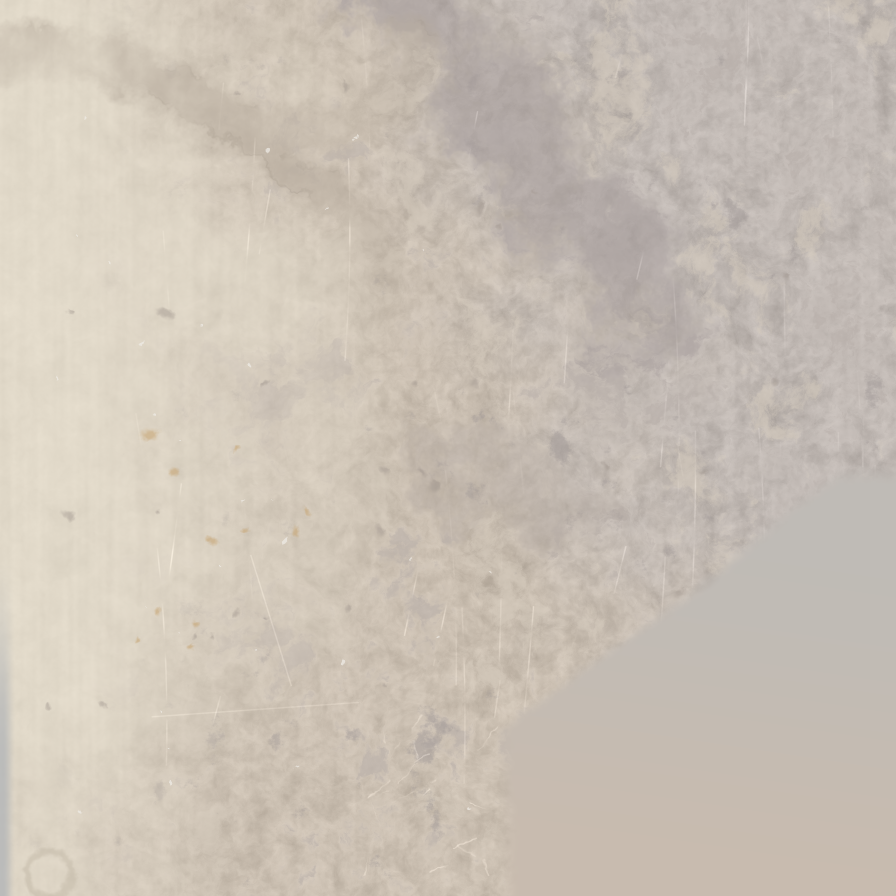
This texture is drawn by a WebGL 1 fragment shader. Its source:

```glsl
precision highp float;
uniform vec2 u_resolution;

vec2 hash2(vec2 p) {
  p = vec2(dot(p, vec2(127.1, 311.7)), dot(p, vec2(269.5, 183.3)));
  return fract(sin(p) * 43758.5453);
}

float corner(vec2 cell, vec2 offset, vec2 f) {
  return dot(hash2(cell + offset) * 2.0 - 1.0, f - offset);
}

float gradientNoise(vec2 p) {
  vec2 i = floor(p), f = fract(p);
  vec2 u = f * f * f * (f * (f * 6.0 - 15.0) + 10.0);
  return mix(mix(corner(i, vec2(0, 0), f), corner(i, vec2(1, 0), f), u.x),
             mix(corner(i, vec2(0, 1), f), corner(i, vec2(1, 1), f), u.x), u.y);
}

float fbm(vec2 p) {
  float sum = 0.0, amp = 0.6;
  for (int i = 0; i < 6; i++) {
    sum += amp * gradientNoise(p);
    p = mat2(1.6, 1.2, -1.2, 1.6) * p + 7.3;
    amp *= 0.62;
  }
  return sum;
}

float segment(vec2 p, vec2 a, vec2 b) {
  vec2 d = b - a;
  return length(p - a - d * clamp(dot(p - a, d) / dot(d, d), 0.0, 1.0));
}

float stroke(float dist, float width) {
  float px = 1.0 / min(u_resolution.x, u_resolution.y);
  return 1.0 - smoothstep(width - 0.5 * px, width + px, dist);
}

void main() {
  vec2 p = gl_FragCoord.xy / u_resolution;
  float broad = fbm(p * 4.0 + 3.0);
  vec2 warp = vec2(fbm(p * 9.0 + 11.0), fbm(p * 9.0 + 31.0));
  float mottle = fbm(p * 8.0 + warp * 0.6 + 50.0);
  float grain = fbm(p * 36.0 + warp);
  float grit = gradientNoise(p * 170.0) + gradientNoise(p * 95.0 + 9.0);
  float streak = gradientNoise(p * vec2(150.0, 5.0)) + gradientNoise(p * vec2(60.0, 3.0));

  // Cream at the left, warm beige in the middle, lavender grey at the upper right
  float across = p.x + 0.5 * pow(p.y - 0.58, 2.0) + 0.22 * broad + 0.1 * mottle;
  vec3 col = mix(vec3(0.885, 0.853, 0.79), vec3(0.795, 0.75, 0.695), smoothstep(0.1, 0.46, across));
  col = mix(col, vec3(0.755, 0.725, 0.705), smoothstep(0.45, 0.85, p.x + 0.4 * (p.y - 0.5) + 0.25 * broad));
  float worn = smoothstep(0.12, 0.5, across);

  // Mottled wear with crisp-edged dark flakes and pale patches
  col += (0.11 * mottle + 0.14 * grain + 0.022 * grit) * mix(0.25, 1.0, worn);
  col += 0.016 * streak;
  float flake = mottle + 0.55 * grain;
  col = mix(col, vec3(0.675, 0.64, 0.62), 0.55 * worn * smoothstep(0.12, 0.36, flake));
  col = mix(col, vec3(0.83, 0.79, 0.735), 0.55 * worn * smoothstep(0.08, 0.3, 0.4 * grain - mottle));
  float pits = smoothstep(0.22, 0.42, fbm(p * 20.0 + 90.0) + 0.3 * broad);
  col = mix(col, vec3(0.62, 0.59, 0.585), 0.5 * worn * pits);

  // Diagonal violet-grey stain, breaking up at its edges
  float diagonal = segment(p + warp * 0.13, vec2(0.46, 1.0), vec2(0.71, 0.68));
  float blot = smoothstep(-0.03, 0.03, 0.045 - diagonal + 0.12 * flake);
  col = mix(col, vec3(0.655, 0.62, 0.615) + 0.08 * grain, 0.65 * blot);
  float lower = segment(p + warp * 0.2, vec2(0.48, 0.5), vec2(0.62, 0.43));
  col = mix(col, vec3(0.685, 0.645, 0.615) + 0.08 * grain, 0.45 * smoothstep(-0.03, 0.03, 0.02 - lower + 0.12 * flake));

  // Brown tide mark, uneven in width and strength
  vec2 q = p + warp * 0.07;
  float tide = min(segment(q, vec2(-0.05, 0.93), vec2(0.17, 0.925)),
                   segment(q, vec2(0.17, 0.925), vec2(0.25, 0.865)));
  tide = min(tide, min(segment(q, vec2(0.25, 0.865), vec2(0.42, 0.855)),
                       segment(q, vec2(0.42, 0.855), vec2(0.45, 0.95))));
  tide = min(tide, segment(q, vec2(0.3, 0.85), vec2(0.43, 0.7)) + 0.006);
  float soak = 0.5 + 1.2 * broad + 0.6 * mottle;
  col = mix(col, vec3(0.725, 0.68, 0.625), clamp(soak, 0.15, 0.75) * (1.0 - smoothstep(0.012, 0.04, tide)));
  col -= 0.035 * (1.0 - smoothstep(0.0, 0.004, abs(tide - 0.02))) * smoothstep(0.45, 0.7, soak);

  // Rust spots, dark specks and pale chips
  for (int i = 0; i < 30; i++) {
    float id = float(i);
    vec2 at = hash2(vec2(id, 4.0)), size = hash2(vec2(id, 9.0));
    vec2 w = p + warp * 0.03 + 0.006 * grain;
    float rust = length(w - vec2(0.15, 0.26) - at * vec2(0.23, 0.28));
    float rustSize = 0.002 + 0.007 * size.x * size.x;
    col = mix(col, vec3(0.78, 0.65, 0.46), 0.6 * step(id, 11.0) * (1.0 - smoothstep(rustSize * 0.3, rustSize + 0.003, rust)));
    float speck = length(w - vec2(0.02, 0.2) - at.yx * vec2(0.96, 0.72));
    float speckSize = 0.001 + 0.006 * size.y * size.y;
    col = mix(col, vec3(0.62, 0.58, 0.55), 0.45 * (1.0 - smoothstep(speckSize * 0.3, speckSize + 0.003, speck)));
    vec2 chip = w + warp.yx * 0.03 - vec2(0.05, 0.02) - size * vec2(0.5, 0.85);
    col = mix(col, vec3(0.94, 0.93, 0.91), 0.7 * stroke(length(chip), 0.0005 + 0.002 * at.x));
  }

  // Long upright scratches and a tangle of short ones near the bottom
  for (int i = 0; i < 50; i++) {
    float id = float(i);
    vec2 at = hash2(vec2(id, 21.0)), form = hash2(vec2(id, 37.0));
    vec2 start = vec2(0.15 + 0.83 * at.x, 0.12 + 0.8 * at.y);
    vec2 run = vec2(0.03 * (form.x - 0.4), 0.04 + 0.22 * form.y * form.y);
    vec2 bent = p + vec2((form.y - 0.5) * 0.6 * pow(p.y - start.y, 2.0), 0.0);
    float broken = smoothstep(-0.2, 0.3, gradientNoise(p * 28.0 + id));
    col += 0.08 * (0.2 + form.x) * broken * stroke(segment(bent, start, start + run), 0.0005);
    vec2 knot = vec2(0.4, 0.02) + at.yx * vec2(0.15, 0.18);
    vec2 nick = (form - 0.5) * 0.06;
    col += 0.09 * broken * step(id, 20.0) * stroke(segment(p + warp * 0.02, knot, knot + nick), 0.0005);
  }
  col += 0.05 * stroke(segment(p, vec2(0.17, 0.2), vec2(0.4, 0.216)), 0.0005);
  col += 0.06 * stroke(segment(p, vec2(0.28, 0.38), vec2(0.325, 0.235)), 0.0005);

  // Blue-grey left border and faint ring
  col = mix(col, vec3(0.7, 0.71, 0.72), 0.8 * (1.0 - smoothstep(0.003, 0.018, p.x)) * (1.0 - smoothstep(0.15, 0.4, p.y)));
  float ring = abs(length(p - vec2(0.06, 0.02) + warp * 0.03) - 0.026);
  col = mix(col, vec3(0.73, 0.69, 0.62), 0.4 * (1.0 - smoothstep(0.001, 0.008, ring)));

  // Blank smooth area at the lower right
  float inside = min(p.x - 0.565, min(0.19 + 0.75 * (p.x - 0.57) - p.y, 0.465 - p.y));
  vec3 plain = mix(vec3(0.785, 0.735, 0.685), vec3(0.75, 0.732, 0.712), smoothstep(0.0, 0.42, p.y + 0.15 * (p.x - 0.7)));
  col = mix(col, plain, smoothstep(-0.012, 0.012, inside + 0.03 * broad));

  gl_FragColor = vec4(clamp(col, 0.0, 1.0), 1.0);
}
```
